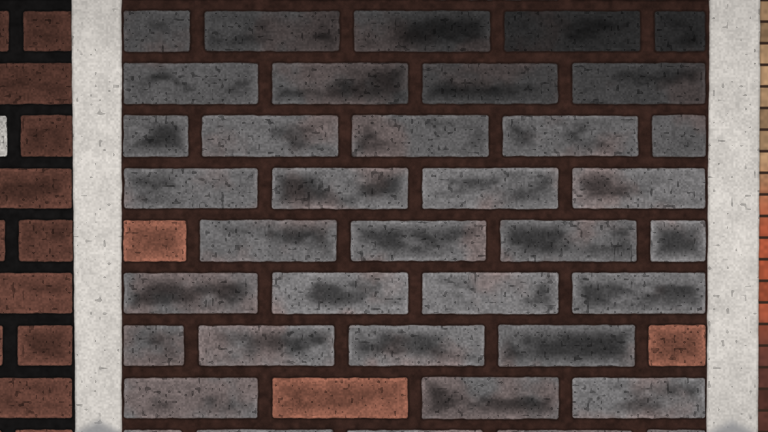
Write a WebGL 1 fragment shader that draws this texture.

```glsl
precision highp float;
// Weathered grey brick panel with brown mortar, framed by two pale concrete posts and side walls.
uniform vec2 u_resolution;

const vec2 PITCH = vec2(0.3475, 0.1213);
const float FIRST_ROW = 0.018;
const float HALF_JOINT = 0.0152;
const float HALF_HEIGHT = 0.0485;
const vec3 MORTAR = vec3(0.205, 0.138, 0.118);
const vec3 DARK_MORTAR = vec3(0.085, 0.08, 0.08);
const vec3 GREY = vec3(0.435, 0.428, 0.43);
const vec3 TERRACOTTA = vec3(0.56, 0.365, 0.30);
const vec3 RUSSET = vec3(0.40, 0.265, 0.225);
const vec3 CONCRETE = vec3(0.82, 0.80, 0.775);

float hash(vec2 p) {
  vec3 q = fract(vec3(p.xyx) * 0.1031);
  q += dot(q, q.yzx + 33.33);
  return fract((q.x + q.y) * q.z);
}

float noise(vec2 p) {
  vec2 i = floor(p), f = fract(p);
  f = f * f * (3.0 - 2.0 * f);
  return mix(mix(hash(i), hash(i + vec2(1, 0)), f.x),
             mix(hash(i + vec2(0, 1)), hash(i + vec2(1, 1)), f.x), f.y);
}

float fbm(vec2 p) {
  float sum = 0.0, amp = 0.53;
  for (int i = 0; i < 4; i++) {
    sum += amp * noise(p);
    p = p * 2.07 + 17.3;
    amp *= 0.5;
  }
  return sum;
}

float fill(float d, float soft) { return 1.0 - smoothstep(-soft, soft, d); }

float band(float x, float a, float b, float soft) { return fill(max(a - x, x - b), soft); }

// Running bond cut to a horizontal span: xy = column and row, z = signed distance.
vec3 brickBond(vec2 p, float joint, vec2 span) {
  float row = floor((p.y - FIRST_ROW) / PITCH.y);
  float odd = mod(row, 2.0);
  float start = joint + mix(0.164, 0.0022 * (row - 4.0), odd);
  float col = floor((p.x - start) / PITCH.x);
  vec2 id = vec2(col, row);
  float left = max(start + col * PITCH.x + HALF_JOINT, span.x);
  float right = min(start + (col + 1.0) * PITCH.x - HALF_JOINT, span.y);
  vec2 center = vec2(0.5 * (left + right), FIRST_ROW + (row + 0.5) * PITCH.y);
  vec2 size = vec2(0.5 * (right - left), HALF_HEIGHT) - 0.0025 * hash(id + 51.0);
  vec2 q = abs(p - center) - size + 0.006;
  float d = length(max(q, 0.0)) + min(max(q.x, q.y), 0.0) - 0.006;
  return vec3(id, d + 0.004 * (fbm(p * 45.0) - 0.5));
}

// Worn face: soot in the middle, paler rim, pits and fine grain.
vec3 wornFace(vec3 base, vec2 p, vec3 brick, float soot) {
  float inner = smoothstep(0.002, 0.036, -brick.z);
  float cloud = fbm(p * vec2(9.0, 17.0) + brick.xy * 7.3 + 40.0);
  float pits = smoothstep(0.76, 0.92, noise(p * 130.0 + 90.0));
  float grain = noise(p * 230.0) - 0.5 + 0.8 * (fbm(p * 48.0) - 0.5);
  float rim = band(-brick.z, 0.002, 0.007, 0.003) * smoothstep(0.35, 0.7, noise(p * 38.0));
  base *= 1.0 - soot * inner * smoothstep(0.36, 0.68, cloud);
  return base * (1.0 + 0.24 * grain - 0.3 * pits + 0.14 * rim);
}

vec3 mortarFace(vec3 base, vec2 p, float d) {
  float rough = fbm(p * 70.0) - 0.5;
  return base * (1.0 + 0.6 * rough) * mix(0.68, 1.0, smoothstep(0.0, 0.007, d));
}

// Selects one brick by column and row.
float pick(vec2 id, float col, float row) { return step(distance(id, vec2(col, row)), 0.5); }

vec3 greyPanel(vec2 p, float soft) {
  vec3 brick = brickBond(p, 0.4495, vec2(0.285, 1.634));
  vec2 id = brick.xy;
  float fired = pick(id, 0.0, 0.0) + pick(id, 3.0, 1.0) + pick(id, -1.0, 3.0);
  float shade = smoothstep(4.2, 6.8, id.y) * mix(0.27, 0.52, smoothstep(0.6, 1.05, p.x));
  vec3 grey = GREY * (1.0 - shade + 0.2 * (hash(id + 13.0) - 0.5));
  grey = mix(grey, grey * vec3(1.06, 0.97, 0.95), smoothstep(0.45, 0.7, fbm(p * 8.0 + 5.0)));
  vec3 face = wornFace(mix(grey, TERRACOTTA, fired), p, brick, mix(0.48, 0.25, fired));
  return mix(mortarFace(MORTAR, p, brick.z), face, fill(brick.z, soft));
}

vec3 russetWall(vec2 p, float soft) {
  vec3 brick = brickBond(p, 0.03, vec2(-1.0, 0.169));
  vec3 tint = RUSSET * (1.12 - 0.35 * p.y + 0.2 * (hash(brick.xy + 8.0) - 0.5));
  tint = mix(tint, CONCRETE * 0.85, pick(brick.xy, -1.0, 5.0));
  vec3 face = wornFace(tint, p, brick, 0.3);
  return mix(mortarFace(DARK_MORTAR, p, brick.z), face, fill(brick.z, soft));
}

// Thin courses running from tan at the top through orange to brown.
vec3 thinCourses(vec2 p, float soft) {
  float course = p.y / 0.05;
  float d = (abs(fract(course) - 0.5) - 0.44) * 0.05;
  vec3 tint = mix(vec3(0.66, 0.33, 0.23), vec3(0.66, 0.53, 0.40), smoothstep(0.45, 0.65, p.y));
  tint = mix(vec3(0.36, 0.22, 0.19), tint, smoothstep(0.15, 0.32, p.y));
  tint *= 0.82 + 0.3 * hash(vec2(floor(course), 4.0)) + 0.2 * (noise(p * 110.0) - 0.5);
  return mix(vec3(0.22, 0.16, 0.13), tint, fill(d, soft));
}

vec3 concretePost(vec2 p, float left, float right) {
  float edge = min(p.x - left, right - p.x);
  float grain = 0.12 * (noise(p * 210.0) - 0.5) + 0.16 * (fbm(p * 24.0) - 0.5);
  float pits = smoothstep(0.86, 0.96, noise(p * 95.0 + 7.0));
  float stain = 1.0 - smoothstep(0.01, 0.04, p.y + 0.5 * abs(p.x - 0.5 * (left + right)));
  vec3 color = CONCRETE * (1.0 + grain - 0.2 * pits);
  color *= mix(0.84, 1.0, smoothstep(0.0, 0.007, edge));
  return mix(color, vec3(0.55, 0.55, 0.56), 0.8 * stain);
}

void main() {
  vec2 uv = gl_FragCoord.xy / u_resolution;
  vec2 p = uv * vec2(16.0 / 9.0, 1.0);
  float soft = 1.0 / u_resolution.y;

  // Walls
  vec3 color = greyPanel(p, soft);
  if (p.x < 0.22) color = russetWall(p, soft);
  if (p.x > 1.70) color = thinCourses(p, soft);

  // Posts with contact shadows
  float wobble = 0.003 * (fbm(p * 30.0) - 0.5);
  vec2 leftPost = vec2(mix(0.174, 0.165, p.y), 0.282) + wobble;
  vec2 rightPost = vec2(mix(1.635, 1.642, p.y), mix(1.755, 1.760, p.y)) + wobble;
  float leftMask = band(p.x, leftPost.x, leftPost.y, soft);
  float rightMask = band(p.x, rightPost.x, rightPost.y, soft);
  float shadow = max(band(p.x, leftPost.x, leftPost.y, 0.006), band(p.x, rightPost.x, rightPost.y, 0.006));
  color *= 1.0 - 0.5 * shadow;
  color = mix(color, concretePost(p, leftPost.x, leftPost.y), leftMask);
  color = mix(color, concretePost(p, rightPost.x, rightPost.y), rightMask);

  // Soft falloff towards the top and corners
  vec2 c = uv - 0.5;
  color *= 1.03 - 0.16 * dot(c, c) - 0.05 * smoothstep(0.8, 1.0, uv.y);
  gl_FragColor = vec4(color, 1.0);
}
```
